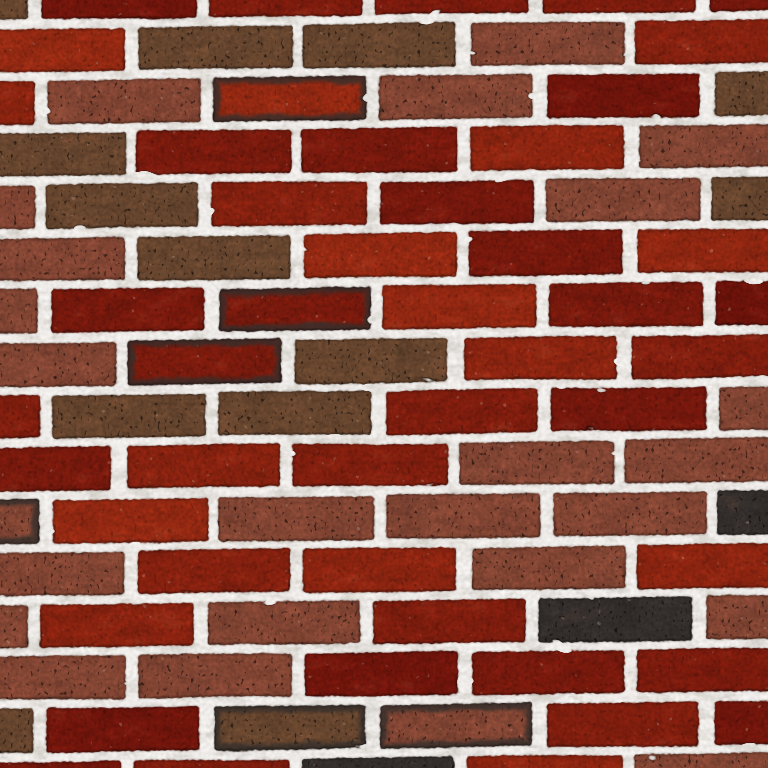
Give the GLSL for this texture, as a WebGL 1 fragment shader.

```glsl
precision highp float;

// Weathered red brick wall in running bond with pale, rough mortar joints.
// Each brick is a wobbly rounded box in a slightly tilted grid; hashes choose
// its size, shift and firing colour, and gradient noise adds grain and wear.

uniform vec2 u_resolution;

vec3 hash3(vec2 p) {
  vec3 q = fract(p.xyx * vec3(0.1031, 0.1030, 0.0973));
  q += dot(q, q.yxz + 33.33);
  return fract((q.xxy + q.yzz) * q.zyx);
}

float corner(vec2 cell, vec2 offset) {
  return dot(hash3(cell).xy * 2.0 - 1.0, offset);
}

// Gradient noise, roughly -1 to 1
float noise(vec2 p) {
  vec2 i = floor(p), f = p - i;
  vec2 w = f * f * f * (f * (f * 6.0 - 15.0) + 10.0);
  vec2 e = vec2(1.0, 0.0);
  float low = mix(corner(i, f), corner(i + e.xy, f - e.xy), w.x);
  float high = mix(corner(i + e.yx, f - e.yx), corner(i + e.xx, f - e.xx), w.x);
  return 1.6 * mix(low, high, w.y);
}

float fbm(vec2 p) {
  float sum = 0.0, amp = 0.55;
  for (int i = 0; i < 4; i++) {
    sum += amp * noise(p);
    p = p * 2.07 + 17.3;
    amp *= 0.55;
  }
  return sum;
}

float roundBox(vec2 p, vec2 halfSize, float radius) {
  vec2 q = abs(p) - halfSize + radius;
  return length(max(q, 0.0)) + min(max(q.x, q.y), 0.0) - radius;
}

vec3 mortarColor(vec2 uv, float d) {
  float stain = smoothstep(0.0, 0.8, fbm(uv * vec2(28.0, 60.0)) + 0.2);
  vec3 color = mix(vec3(0.94, 0.93, 0.92), vec3(0.80, 0.78, 0.75), stain * 0.7);
  color *= 1.0 + 0.05 * noise(uv * 190.0);
  return color * mix(0.88, 1.0, smoothstep(0.0, 0.003, d));
}

vec3 brickColor(vec2 uv, vec2 p, float d, vec2 id) {
  vec3 pick = hash3(id + 71.0);
  vec3 charcoal = vec3(0.20, 0.18, 0.17);

  // Firing colour: mostly reds, then rosy, brown and a few charcoal
  float brownish = step(0.62, pick.x);
  vec3 color = mix(vec3(0.42, 0.07, 0.04), vec3(0.58, 0.16, 0.07), pick.y);
  color = mix(color, vec3(0.51, 0.27, 0.20), brownish);
  color = mix(color, vec3(0.40, 0.27, 0.18), step(0.80, pick.x));
  color = mix(color, charcoal, step(0.95, pick.x));

  // Cloudy patches and fine grain
  float cloud = fbm(uv * vec2(22.0, 40.0) + pick.z * 50.0);
  color = mix(color, vec3(0.50, 0.28, 0.20), 0.3 * smoothstep(0.1, 0.9, cloud));
  color *= 1.0 + 0.16 * cloud + 0.13 * noise(uv * 210.0) + 0.08 * noise(uv * 95.0);

  // Dark pits, denser on brown bricks, and a few pale flecks
  float pits = smoothstep(0.3, 0.75, noise(uv * vec2(230.0, 170.0) + 40.0));
  color *= 1.0 - pits * mix(0.18, 0.5, brownish);
  float flecks = smoothstep(0.62, 0.9, noise(uv * 130.0 + 90.0));
  color = mix(color, vec3(0.73, 0.60, 0.55), 0.35 * flecks);

  // Scorched border on some bricks, thin dark rim on all, heavier below
  float scorch = step(0.9, pick.z) * smoothstep(-0.013, -0.004, d + 0.006 * cloud);
  color = mix(color, charcoal, 0.8 * scorch);
  float rim = smoothstep(-0.0045, -0.0005, d) * (0.6 + 0.4 * noise(uv * 70.0));
  return color * (1.0 - rim * mix(0.3, 0.55, smoothstep(0.01, -0.025, p.y)));
}

void main() {
  vec2 uv = gl_FragCoord.xy / u_resolution;

  // Courses counted downwards, rising slightly to the right
  float course = (1.0 - uv.y + 0.012 * uv.x) * 14.66 + 0.54;
  course += 0.025 * noise(vec2(uv.x * 5.0, uv.y * 9.0));
  float row = floor(course);
  float shift = 0.26 + 0.5 * mod(row, 2.0) + 0.12 * (hash3(vec2(row, 5.0)).x - 0.5);
  float column = uv.x * 4.61 - shift;
  vec2 id = vec2(floor(column), row);

  // Brick outline with uneven size, crumbled edge and rare chips
  vec3 vary = hash3(id + 13.0) - 0.5;
  vec2 p = vec2(fract(column) - 0.5, 0.5 - fract(course)) / vec2(4.61, 14.66);
  p += vary.xy * vec2(0.005, 0.002);
  p.y += vary.z * 0.012 * p.x;
  float d = roundBox(p, vec2(0.1, 0.0283) + vary.zx * vec2(0.003, 0.0015), 0.004);
  d += 0.0010 * noise(uv * 60.0) + 0.0011 * noise(uv * 170.0);
  d += 0.03 * max(noise(uv * vec2(24.0, 50.0) + 7.0) - 0.62, 0.0);

  float soft = max(0.0012, 0.8 / min(u_resolution.x, u_resolution.y));
  float brick = 1.0 - smoothstep(-soft, soft, d);
  vec3 color = mix(mortarColor(uv, d), brickColor(uv, p, d, id), brick);
  gl_FragColor = vec4(clamp(color, 0.0, 1.0), 1.0);
}
```
